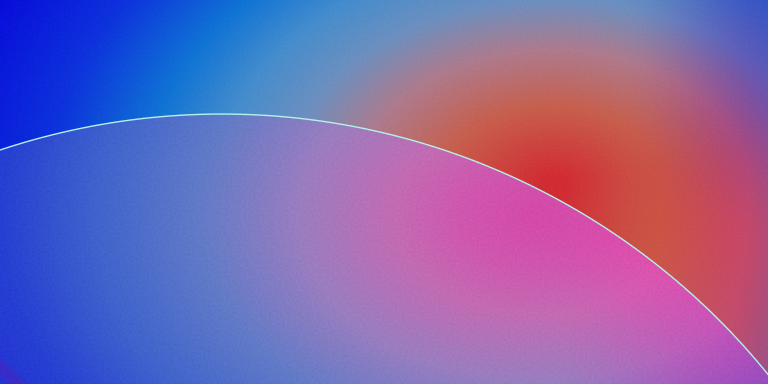
This background is drawn by a WebGL 2 fragment shader. Its source:

```glsl
#version 300 es
precision highp float;
// A large translucent disc with a bright rim in front of a warm glow on blue.
// Each layer is an elliptical colour ramp around its own hot spot, tinted on
// the right side and finished with fine gradient-noise grain.

#define DISC_CENTRE vec2(0.578, -1.127)
#define DISC_RADIUS 1.83
#define RIM_WIDTH 0.0036
#define RIM_COLOUR vec3(0.70, 0.95, 0.92)
#define SKY_FOCUS vec2(1.44, 0.52)
#define DISC_FOCUS vec2(1.40, 0.44)
#define GLOW_STRETCH 1.45
#define GRAIN_SCALE 170.0
#define GRAIN_AMOUNT 0.025

uniform vec2 u_resolution;
out vec4 fragColor;

// Ramp stops: rgb colour and distance from the focus
const vec4 SKY_RAMP[8] = vec4[8](
  vec4(0.82, 0.17, 0.20, 0.02), vec4(0.78, 0.37, 0.30, 0.20),
  vec4(0.68, 0.48, 0.55, 0.35), vec4(0.42, 0.56, 0.75, 0.48),
  vec4(0.27, 0.55, 0.80, 0.60), vec4(0.06, 0.45, 0.83, 0.73),
  vec4(0.05, 0.20, 0.86, 0.90), vec4(0.03, 0.05, 0.85, 1.10));
const vec4 DISC_RAMP[8] = vec4[8](
  vec4(0.83, 0.29, 0.66, 0.02), vec4(0.81, 0.34, 0.68, 0.14),
  vec4(0.76, 0.42, 0.70, 0.26), vec4(0.60, 0.49, 0.75, 0.43),
  vec4(0.38, 0.48, 0.78, 0.61), vec4(0.25, 0.39, 0.80, 0.79),
  vec4(0.15, 0.25, 0.82, 0.96), vec4(0.13, 0.18, 0.83, 1.10));

vec3 ramp(vec4 stops[8], float d) {
  vec3 colour = stops[0].rgb;
  for (int i = 1; i < 8; i++) {
    float t = clamp((d - stops[i - 1].w) / (stops[i].w - stops[i - 1].w), 0.0, 1.0);
    colour = mix(colour, stops[i].rgb, t);
  }
  return colour;
}

vec2 hashGradient(vec2 cell) {
  vec2 h = fract(cell * vec2(0.1031, 0.1030));
  h += dot(h, h.yx + 33.33);
  float angle = 6.2832 * fract((h.x + h.y) * h.x * 7.13);
  return vec2(cos(angle), sin(angle));
}

float gradientNoise(vec2 p) {
  vec2 i = floor(p), f = p - i;
  vec2 u = f * f * (3.0 - 2.0 * f);
  vec2 e = vec2(1.0, 0.0);
  float a = dot(hashGradient(i), f);
  float b = dot(hashGradient(i + e.xy), f - e.xy);
  float c = dot(hashGradient(i + e.yx), f - e.yx);
  float d = dot(hashGradient(i + e.xx), f - e.xx);
  return mix(mix(a, b, u.x), mix(c, d, u.x), u.y);
}

vec3 skyColour(vec2 p) {
  vec2 q = p - SKY_FOCUS;
  q.y *= mix(0.4, 1.0, smoothstep(-0.1, 0.05, q.y));
  vec3 colour = ramp(SKY_RAMP, length(q / vec2(GLOW_STRETCH, 1.0)));
  // Violet on the right, warmer lower down
  float right = smoothstep(1.6, 2.0, p.x);
  colour -= right * vec3(0.05, 0.21, 0.03);
  colour += right * (1.0 - smoothstep(0.35, 0.75, p.y)) * vec3(0.15, 0.0, -0.12);
  return colour;
}

vec3 discColour(vec2 p) {
  vec2 q = p - DISC_FOCUS;
  vec3 colour = ramp(DISC_RAMP, length(q / vec2(GLOW_STRETCH, 1.0)));
  colour += smoothstep(1.4, 2.0, p.x) * vec3(0.20, -0.18, -0.03);
  // Faint violet edge across the lower left corner
  float corner = (p.x + p.y - 0.045) / 0.022;
  return mix(colour, vec3(0.30, 0.13, 0.74), 0.6 * exp(-corner * corner));
}

void main() {
  vec2 p = gl_FragCoord.xy / u_resolution.y;
  p.x *= 2.0 * u_resolution.y / u_resolution.x;
  float pixel = 1.0 / u_resolution.y;

  // Disc over sky, then the rim
  float edge = length(p - DISC_CENTRE) - DISC_RADIUS;
  float inside = 1.0 - smoothstep(-pixel, pixel, edge);
  vec3 colour = mix(skyColour(p), discColour(p), inside);
  float rim = clamp((0.5 * RIM_WIDTH - abs(edge)) / pixel + 0.5, 0.0, 1.0);
  colour = mix(colour, RIM_COLOUR, rim);

  // Grain, a little stronger on the disc
  float grain = gradientNoise(p * GRAIN_SCALE);
  colour += grain * GRAIN_AMOUNT * mix(0.6, 1.0, inside);
  fragColor = vec4(clamp(colour, 0.0, 1.0), 1.0);
}
```
